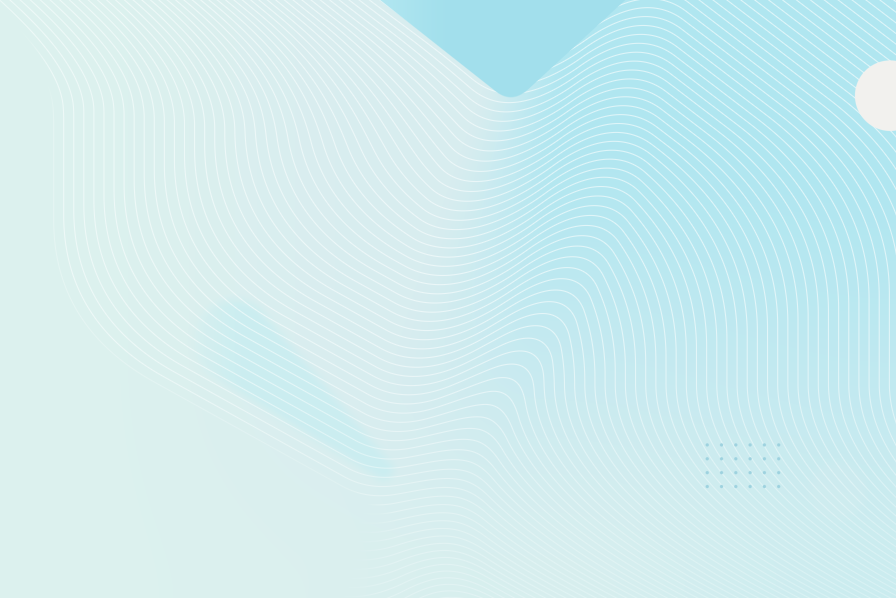
Reproduce this background procedurally as a WebGL 2 fragment shader.

```glsl
#version 300 es
precision highp float;
// Pale mint and cyan background with flowing contour lines, a blue wedge, a leaf, discs and a dot grid.

uniform vec2 u_resolution;
out vec4 outColor;

const vec3 MINT = vec3(0.862, 0.945, 0.932);
const vec3 MIST = vec3(0.848, 0.928, 0.938);
const vec3 CYAN = vec3(0.690, 0.902, 0.942);
const vec3 WEDGE = vec3(0.635, 0.875, 0.925);
const vec3 LEAF = vec3(0.785, 0.930, 0.942);
const vec3 IVORY = vec3(0.950, 0.945, 0.935);
const vec3 DOT = vec3(0.620, 0.825, 0.875);
const vec2 TIP = vec2(0.855, 0.162);

float smoothMin(float a, float b, float k) {
    float h = max(k - abs(a - b), 0.0) / k;
    return min(a, b) - 0.25 * h * h * k;
}

float smoothMax(float a, float b, float k) {
    return -smoothMin(-a, -b, k);
}

// Coverage of a shape from its signed distance
float fill(float dist, float soft) {
    return 1.0 - smoothstep(-soft, soft, dist);
}

float taperedCapsule(vec2 p, vec2 a, vec2 b, float ra, float rb) {
    vec2 ab = b - a;
    float t = clamp(dot(p - a, ab) / dot(ab, ab), 0.0, 1.0);
    return length(p - a - t * ab) - mix(ra, rb, t);
}

// Distance to a finite grid of points; origin is its first point
float dotGrid(vec2 p, vec2 origin, vec2 pitch, vec2 last) {
    vec2 cell = clamp(round((p - origin) / pitch), vec2(0.0), last);
    return length(p - origin - cell * pitch);
}

// Left wing of the contour field, relative to the wedge tip
float leftWing(vec2 q) {
    float upright = -59.4 * q.x;
    float upper = -71.7 * q.x + 87.0 * q.y - 1.7;
    float lower = -31.2 * q.x + 56.3 * q.y;
    return smoothMax(smoothMin(upright, upper, 9.0), lower, 10.0);
}

// Slope climbing from the valley to the crest
float risingSlope(vec2 q) {
    return 58.9 * q.x + 81.9 * q.y;
}

// Right wing: diagonal at the top, upright below, flaring at the foot
float rightWing(vec2 q) {
    float flare = max(q.y - 0.48, 0.0);
    float upper = -43.0 * q.x + 56.3 * q.y + 18.1;
    float upright = 36.7 - 58.9 * q.x + 157.0 * flare * flare;
    return smoothMin(upper, upright, 10.0);
}

// Thin strokes at whole steps of a field
float contour(float field, float halfWidth, float pixel) {
    float slope = max(length(vec2(dFdx(field), dFdy(field))), 1e-4);
    float dist = abs(fract(field) - 0.5) / slope;
    return clamp(halfWidth / pixel - dist + 0.5, 0.0, 1.0);
}

vec3 backdrop(vec2 p, vec2 q) {
    float axis = q.x + 0.28 * q.y;
    vec3 color = mix(MINT, MIST, smoothstep(0.1, 0.65, p.x) * (1.0 - 0.6 * smoothstep(0.6, 1.0, p.y)));
    float side = smoothstep(-0.05 - 0.1 * p.y, 0.06 + 0.2 * p.y, axis);
    float strength = side * mix(1.0, 0.08, smoothstep(0.15, 0.95, p.y));
    strength += 0.3 * smoothstep(0.9, 1.5, p.x) * p.y;
    return mix(color, CYAN, min(strength, 1.0));
}

void main() {
    // Canvas heights, with depth measured down from the top edge
    float pixel = 1.0 / u_resolution.y;
    vec2 p = vec2(gl_FragCoord.x * pixel, 1.0 - gl_FragCoord.y * pixel);
    p.x += 0.5 * (1.497 - u_resolution.x * pixel);
    vec2 q = p - TIP;
    vec3 color = backdrop(p, q);

    // Soft leaf and faint disc
    float leaf = taperedCapsule(p, vec2(0.39, 0.57), vec2(0.64, 0.785), 0.068, 0.016);
    color = mix(color, LEAF, 0.85 * fill(leaf, 0.014) * smoothstep(0.28, 0.42, p.x));
    color = mix(color, MIST, 0.25 * fill(length(p - vec2(1.4, 0.82)) - 0.047, 0.012));

    // Contour lines, cut off outside the left wing and fading at the foot
    float left = leftWing(q);
    float rise = risingSlope(q);
    float field = smoothMin(smoothMax(left, rise, 9.0), rightWing(q), 8.0);
    float outside = smoothstep(45.0, 46.0, left) * smoothstep(-3.0, 5.0, left - rise);
    float visible = (1.0 - outside) * mix(0.65, 0.3, smoothstep(0.5, 1.0, p.y));
    color = mix(color, vec3(0.97, 0.99, 0.99), visible * contour(field, 0.0009, pixel));

    // Rounded wedge hanging from the top
    float edge = smoothMin(0.79 * (p.x - 0.635), 0.92 * (1.045 - p.x), 0.047);
    float wedge = (p.y - edge) * 0.77;
    vec3 wedgeColor = mix(CYAN, WEDGE, smoothstep(0.62, 0.76, p.x));
    color = mix(color, wedgeColor, fill(wedge, 0.75 * pixel));

    // Dot grid and ivory disc
    float dots = dotGrid(p, vec2(1.182, 0.744), vec2(0.0239, 0.0232), vec2(5.0, 3.0)) - 0.0027;
    color = mix(color, DOT, fill(dots, 0.75 * pixel));
    color = mix(color, IVORY, fill(length(p - vec2(1.488, 0.16)) - 0.059, 0.75 * pixel));

    outColor = vec4(color, 1.0);
}
```
